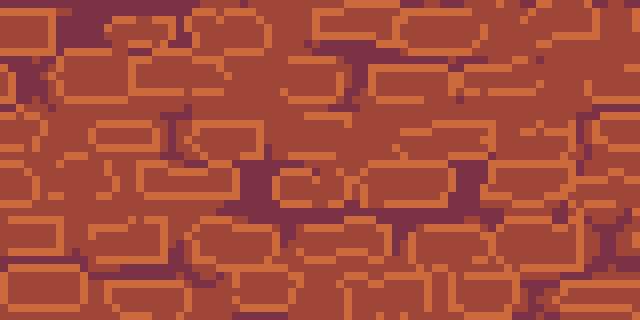
This texture is drawn by a WebGL 2 fragment shader. Its source:

```glsl
#version 300 es
precision highp float;
// Chunky pixel-art stone wall: outlined rounded stones with broken dark mortar.

#define GRID_ROWS 40.0
#define STONE_PITCH vec2(13.3, 6.67)
#define SIZE_MIN vec2(0.31, 0.31)
#define SIZE_MAX vec2(0.50, 0.49)
#define JITTER vec2(0.30, 0.26)
#define WOBBLE 1.1
#define RIM_BREAK 0.77
#define MORTAR_CUT 0.47
#define MORTAR_PATCH vec2(11.0, 6.0)
#define STONE_COLOR vec3(0.62, 0.27, 0.22)
#define RIM_COLOR vec3(0.80, 0.41, 0.24)
#define MORTAR_COLOR vec3(0.48, 0.19, 0.27)

uniform vec2 u_resolution;
out vec4 fragColor;

float hash(vec2 p) {
    vec3 q = fract(vec3(p.xyx) * vec3(0.1031, 0.1030, 0.0973));
    q += dot(q, q.yzx + 33.33);
    return fract((q.x + q.y) * q.z);
}

vec2 hash2(vec2 p) {
    return vec2(hash(p + 17.3), hash(p + 71.9));
}

float noise(vec2 p) {
    vec2 i = floor(p), f = fract(p);
    f = f * f * (3.0 - 2.0 * f);
    float low = mix(hash(i), hash(i + vec2(1, 0)), f.x);
    float high = mix(hash(i + vec2(0, 1)), hash(i + vec2(1, 1)), f.x);
    return mix(low, high, f.y);
}

float roundedBox(vec2 p, vec2 halfSize, float radius) {
    vec2 q = abs(p) - halfSize + radius;
    return length(max(q, 0.0)) + min(max(q.x, q.y), 0.0) - radius;
}

// x: distance to the nearest stone, y: its identity
vec2 nearestStone(vec2 cell) {
    vec2 p = cell + 0.5;
    vec2 nearest = vec2(1e4, 0.0);
    float baseRow = floor(p.y / STONE_PITCH.y);
    for (float j = -1.0; j <= 1.0; j++) {
        float row = baseRow + j;
        float stagger = 0.5 * mod(row, 2.0) + 0.4 * hash(vec2(row, 5.0));
        float baseColumn = floor(p.x / STONE_PITCH.x - stagger);
        for (float i = -1.0; i <= 1.0; i++) {
            vec2 index = vec2(baseColumn + i, row) + 40.0;
            vec2 shift = (hash2(index) - 0.5) * JITTER;
            vec2 center = vec2(baseColumn + i + stagger, row) + 0.5 + shift;
            vec2 halfSize = mix(SIZE_MIN, SIZE_MAX, hash2(index + 200.0)) * STONE_PITCH;
            float radius = halfSize.y * mix(0.55, 0.95, hash(index + 90.0));
            float d = roundedBox(p - center * STONE_PITCH, halfSize, radius);
            if (d < nearest.x) nearest = vec2(d, index.x + index.y * 100.0);
        }
    }
    nearest.x += (noise(p * 0.4 + 60.0) - 0.5) * WOBBLE;
    return nearest;
}

vec3 cellColor(vec2 cell) {
    vec2 here = nearestStone(cell);
    vec2 right = nearestStone(cell + vec2(1, 0));
    vec2 left = nearestStone(cell - vec2(1, 0));
    vec2 above = nearestStone(cell + vec2(0, 1));
    vec2 below = nearestStone(cell - vec2(0, 1));
    bool nearSeam = right.y != here.y || above.y != here.y;

    // Bright rim, one cell wide, with a few breaks
    if (here.x < 0.0) {
        bool exposed = max(max(right.x, left.x), max(above.x, below.x)) >= 0.0;
        bool intact = noise(cell * 0.35 + 130.0) < RIM_BREAK;
        return (exposed || nearSeam) && intact ? RIM_COLOR : STONE_COLOR;
    }

    // Mortar along the seams, thicker where the patch noise is strong
    float patchStrength = noise(cell / MORTAR_PATCH + 23.0) - MORTAR_CUT;
    bool farSeam = left.y != here.y || below.y != here.y;
    bool mortar = (nearSeam && patchStrength > 0.0)
               || (farSeam && patchStrength > 0.14)
               || patchStrength > 0.30;
    return mortar ? MORTAR_COLOR : STONE_COLOR;
}

void main() {
    float cellsPerPixel = GRID_ROWS / u_resolution.y;
    vec2 p = gl_FragCoord.xy * cellsPerPixel - 0.5;
    vec2 cell = floor(p);

    // Blend neighbouring cells over one pixel at their shared edge
    vec2 blend = clamp((p - cell - 0.5) / cellsPerPixel + 0.5, 0.0, 1.0);
    vec3 bottom = mix(cellColor(cell), cellColor(cell + vec2(1, 0)), blend.x);
    vec3 top = mix(cellColor(cell + vec2(0, 1)), cellColor(cell + vec2(1, 1)), blend.x);
    fragColor = vec4(mix(bottom, top, blend.y), 1.0);
}
```
